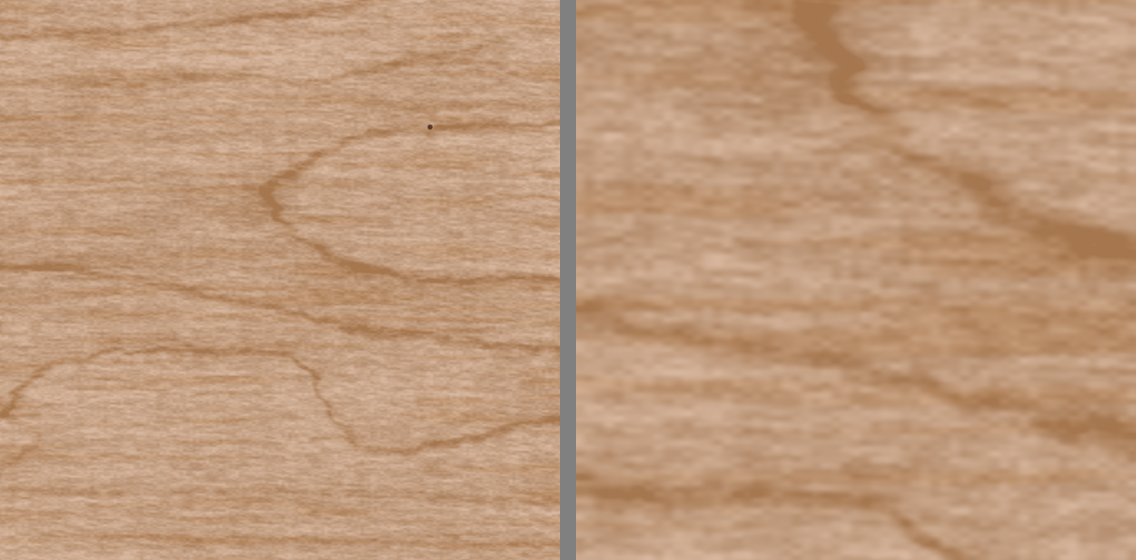
Left: the whole. Right: its middle third, enlarged.
A WebGL 2 fragment shader for this texture:

```glsl
#version 300 es
precision highp float;
// Flat-sawn pale timber: ragged growth rings, drawn as implicit curves with
// a sharp core and a soft one-sided halo, lie over horizontal fibre, fine
// flecks and broad tone drifts made from stretched value noise.

uniform vec2 u_resolution;
out vec4 fragColor;

const vec3 DARK_WOOD = vec3(0.68, 0.52, 0.39);
const vec3 LIGHT_WOOD = vec3(0.82, 0.69, 0.59);
const vec3 AMBER_SHIFT = vec3(0.005, -0.012, -0.035);
const vec3 PIN_COLOR = vec3(0.27, 0.15, 0.10);

const int RING_COUNT = 9;
const float RING_STRENGTH[RING_COUNT] = float[](
    0.62, 0.55, 0.80, 0.62, 0.80, 0.55, 0.30, 0.28, 0.22);
const float RING_WIDTH = 0.0085;
const float HALO_LENGTH = 0.035;
const float HALO_STRENGTH = 0.32;
const float BASE_TONE = 0.70;
const float FLECK_CONTRAST = 0.58;
const float GRAIN_CONTRAST = 0.42;
const float STREAK_CONTRAST = 0.48;
const float DRIFT_CONTRAST = 0.42;
const vec2 PIN_CENTER = vec2(0.768, 0.773);
const float PIN_RADIUS = 0.0045;

// Integer hash of a lattice cell, 0 to 1
float hash(vec2 cell) {
    uvec2 q = uvec2(ivec2(cell)) * uvec2(1597334677u, 3812015801u);
    uint h = (q.x ^ q.y) * 1597334677u;
    h = (h ^ (h >> 15u)) * 2246822519u;
    h ^= h >> 13u;
    return float(h >> 8u) / 16777216.0;
}

float noise(vec2 p) {
    vec2 cell = floor(p);
    vec2 f = p - cell;
    f = f * f * (3.0 - 2.0 * f);
    float low = mix(hash(cell), hash(cell + vec2(1, 0)), f.x);
    float high = mix(hash(cell + vec2(0, 1)), hash(cell + vec2(1, 1)), f.x);
    return mix(low, high, f.y);
}

// Noise centred on zero
float snoise(vec2 p) { return noise(p) - 0.5; }

float fbm(vec2 p) {
    float sum = 0.0, weight = 0.55;
    for (int i = 0; i < 4; i++) {
        sum += weight * snoise(p);
        p = p * 2.1 + 17.3;
        weight *= 0.5;
    }
    return sum;
}

// Implicit curve of each ring; the halo lies on its positive side
float ringField(int i, vec2 p) {
    float x = p.x, y = p.y;
    if (i == 0) return y - 0.938 - 0.02 * x - 0.1 * x * x;
    if (i == 1) return 0.86 - 0.006 * sin(13.0 * x) + 0.03 * smoothstep(0.5, 0.8, x)
        + 0.03 * smoothstep(0.83, 0.89, x) - y;
    if (i == 2) return length(vec2(y - 0.637, 0.02)) - 0.142 * (1.0 - exp(9.0 * (0.465 - x)));
    if (i == 3) return y - 0.532 + 0.165 * x - 0.008 * sin(7.0 * x);
    if (i == 4) return y - 0.395 + 0.055 * x + 0.13 * exp(-12.0 * x)
        + 0.165 * smoothstep(0.51, 0.66, x) - 0.08 * smoothstep(0.67, 1.05, x);
    if (i == 5) return x - 0.085 + 1.4 * length(vec2(y - 0.22, 0.012));
    if (i == 6) return y - 0.108 - 0.012 * sin(4.0 * x);
    if (i == 7) return y - 0.048 + 0.022 * x;
    return y - 0.785 + 0.03 * sin(5.0 * x);
}

float ringDistance(int i, vec2 p) {
    const vec2 e = vec2(0.002, 0.0);
    float f = ringField(i, p);
    vec2 slope = vec2(ringField(i, p + e.xy), ringField(i, p + e.yx)) - f;
    return f * e.x / max(length(slope), 1e-5);
}

// Total darkening by the rings
float rings(vec2 p) {
    vec2 q = p;
    q.y += 0.028 * fbm(p * vec2(9.0, 6.0)) + 0.007 * snoise(p * vec2(65.0, 40.0));
    q.x += 0.022 * snoise(p * vec2(12.0, 110.0)) + 0.018 * snoise(p * vec2(30.0, 45.0));
    float sum = 0.0;
    for (int i = 0; i < RING_COUNT; i++) {
        float d = ringDistance(i, q);
        float vary = noise(p * vec2(9.0, 12.0) + float(i) * 31.7);
        float core = exp(-pow(d / (RING_WIDTH * (0.65 + 0.7 * vary)), 2.0));
        float halo = HALO_STRENGTH * exp(-abs(d) / HALO_LENGTH) * smoothstep(-0.006, 0.006, d);
        float fade = i == 1 ? 1.0 - smoothstep(0.87, 0.91, p.x) : 1.0;
        sum += RING_STRENGTH[i] * fade * max(core * (0.65 + 0.5 * vary), halo);
    }
    // Rings crowd together at the tip of the arch
    vec2 tip = (q - vec2(0.478, 0.637)) / vec2(0.025, 0.03);
    return min(sum + 0.3 * exp(-dot(tip, tip)), 0.95);
}

void main() {
    vec2 p = gl_FragCoord.xy / u_resolution;

    // Fibre and flecks follow a gentle wave
    vec2 fibre = p + vec2(0.0, 0.016 * fbm(p * vec2(5.0, 4.0)));
    float fleck = snoise(fibre * vec2(48.0, 210.0) + vec2(0.0, 9.0 * p.x));
    float grain = snoise(p * vec2(170.0, 290.0) + 53.0);
    float streak = snoise(fibre * vec2(5.0, 105.0) + 11.0);
    float drift = fbm(p * vec2(2.5, 8.0) + 5.0);
    float column = snoise(p * vec2(85.0, 7.0) + 71.0);

    // Darker zone left of the arch
    vec2 zone = (p - vec2(0.25, 0.62)) / vec2(0.38, 0.14);
    float tone = BASE_TONE - 0.16 * exp(-dot(zone, zone));
    tone += FLECK_CONTRAST * fleck + GRAIN_CONTRAST * grain + STREAK_CONTRAST * streak;
    tone += DRIFT_CONTRAST * drift + 0.12 * column;

    float ring = rings(p);
    vec3 color = mix(DARK_WOOD, LIGHT_WOOD, clamp(tone - ring, -0.25, 1.15));
    float amber = ring + 0.9 * smoothstep(0.1, 0.4, -streak);
    color += AMBER_SHIFT * min(amber, 1.0);

    // Pin knot
    float edge = 1.0 / u_resolution.y;
    float pin = 1.0 - smoothstep(-edge, edge, length(p - PIN_CENTER) - PIN_RADIUS);
    fragColor = vec4(mix(color, PIN_COLOR, 0.85 * pin), 1.0);
}
```
